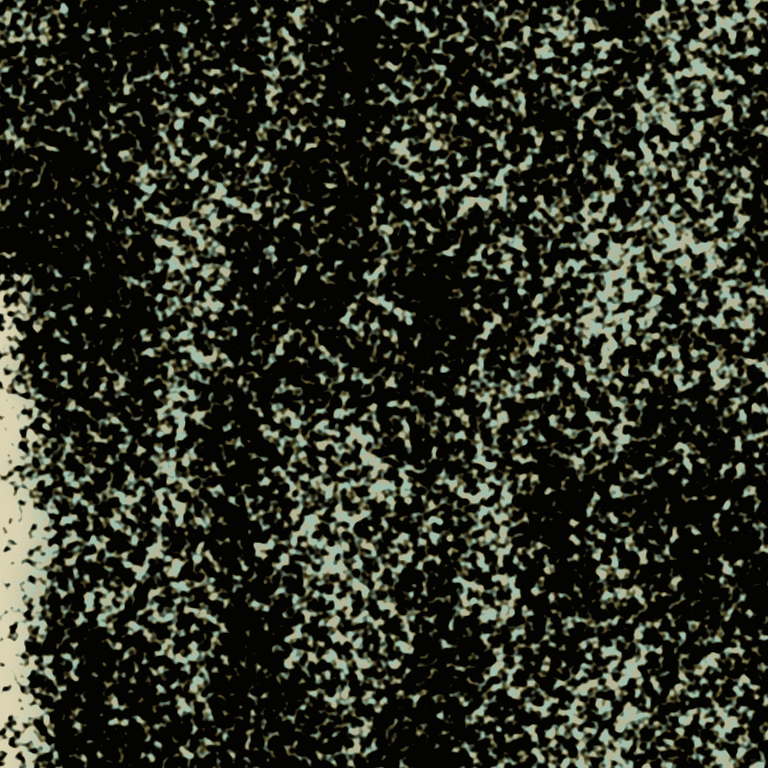
This texture is drawn by a Shadertoy shader. Its source:

```glsl
// Pale mineral grains scattered over black in vertical drifts, with a cream left rim.

const float COARSE_FREQ = 62.0;              // grain clusters per canvas
const float FINE_FREQ = 118.0;               // ragged detail on the grains
const float TINT_FREQ = 80.0;                // warm and cool fringe patches
const vec2 STREAK_FREQ = vec2(9.0, 2.6);     // tall drifts of density
const vec2 CLUMP_FREQ = vec2(23.0, 18.0);    // small gatherings of grains
const float THRESHOLD = 0.035;               // higher leaves more black
const float SOFTNESS = 0.33;                 // range from black to full light
const float RIM_WIDTH = 0.085;
const float RIM_TOP = 0.71;

const vec3 BLACK = vec3(0.012, 0.014, 0.008);
const vec3 DARK_OLIVE = vec3(0.18, 0.17, 0.09);
const vec3 OLIVE = vec3(0.35, 0.35, 0.19);
const vec3 SLATE = vec3(0.31, 0.36, 0.32);
const vec3 SAGE = vec3(0.48, 0.55, 0.45);
const vec3 PALE = vec3(0.67, 0.73, 0.65);
const vec3 CREAM = vec3(0.86, 0.83, 0.70);

float hash(vec2 p) {
    return fract(sin(dot(p, vec2(127.1, 311.7))) * 43758.5453);
}

// Slope of a randomly turned plane through one lattice corner
float corner(vec2 cell, vec2 offset) {
    float angle = 6.2832 * hash(cell);
    return dot(vec2(cos(angle), sin(angle)), offset);
}

float gradientNoise(vec2 p) {
    vec2 i = floor(p), f = fract(p);
    vec2 u = f * f * f * (f * (f * 6.0 - 15.0) + 10.0);
    vec2 e = vec2(1.0, 0.0);
    float low = mix(corner(i, f), corner(i + e.xy, f - e.xy), u.x);
    float high = mix(corner(i + e.yx, f - e.yx), corner(i + e.xx, f - e.xx), u.x);
    return mix(low, high, u.y);
}

vec2 rotate(vec2 p, float a) {
    return mat2(cos(a), sin(a), -sin(a), cos(a)) * p;
}

// Five stops from black to pale; the middle one leans warm or cool
vec3 grainColor(float level, float tint) {
    float t = level * 4.0;
    vec3 color = mix(BLACK, DARK_OLIVE, clamp(t, 0.0, 1.0));
    color = mix(color, mix(OLIVE, SLATE, tint), clamp(t - 1.0, 0.0, 1.0));
    color = mix(color, SAGE, clamp(t - 2.0, 0.0, 1.0));
    return mix(color, PALE, clamp(t - 3.0, 0.0, 1.0));
}

void mainImage(out vec4 fragColor, in vec2 fragCoord) {
    vec2 uv = fragCoord / iResolution.xy;

    // Grain structure
    float grain = 0.78 * gradientNoise(rotate(uv, 0.6) * COARSE_FREQ + 11.0)
                + 0.55 * gradientNoise(rotate(uv, 1.1) * FINE_FREQ + 37.0);

    // Density: tall drifts, small clumps and a slight rise to the right
    float streak = gradientNoise(uv * STREAK_FREQ + vec2(3.4, 8.7));
    float clump = gradientNoise(rotate(uv, 0.2) * CLUMP_FREQ + 5.3);
    float density = 0.40 * streak + 0.30 * clump + 0.16 * (uv.x - 0.5);

    // Bright rim on the left, wider towards the bottom
    float wobble = 0.03 * gradientNoise(uv * vec2(6.0, 14.0) + 2.1);
    float rimWidth = RIM_WIDTH * (1.15 - 0.6 * uv.y);
    float rim = (1.0 - smoothstep(0.0, rimWidth, uv.x + wobble))
              * (1.0 - smoothstep(RIM_TOP - 0.12, RIM_TOP, uv.y + wobble));

    // Light level and colour
    float level = (grain + density + 0.65 * rim - THRESHOLD) / SOFTNESS;
    level = clamp(level, 0.0, 1.0);
    float tint = smoothstep(-0.2, 0.2, gradientNoise(rotate(uv, 0.9) * TINT_FREQ + 71.0));
    vec3 color = grainColor(level, tint);
    color *= mix(vec3(1.06, 0.98, 0.92), vec3(0.95, 1.02, 1.04), tint);
    color = mix(color, CREAM, rim * level * level);

    fragColor = vec4(color, 1.0);
}
```
